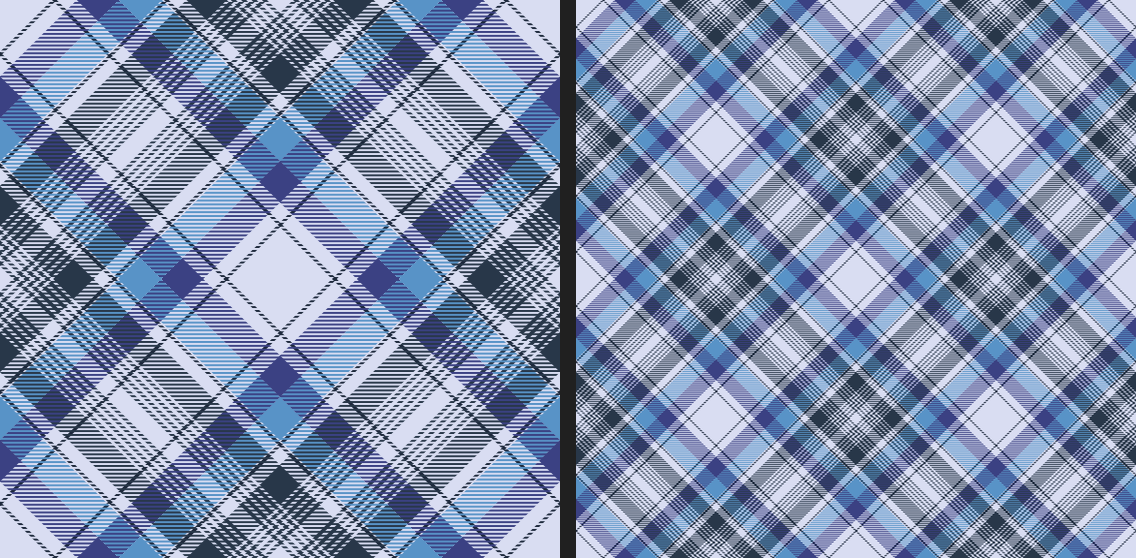
Left: one tile. Right: repeated 2 by 2.
Give the GLSL for this pattern, as a Shadertoy shader.

```glsl
// Diagonal tartan: one mirrored sett of colour bands runs along both diagonals.
// Fine horizontal rows show the two thread sets in turn, so equal bands cross
// as solid diamonds and unequal ones as hatching. One sett spans the canvas.

#define ROWS 144.0            // thread row pairs over the height
#define LINE_HALF 0.0042      // half width of the thin lines
#define FRINGE_START 0.412    // first of the narrow dark stripes
#define FRINGE_STEP 0.0185
#define FRINGE_WIDTH 0.0092
#define FRINGE_COUNT 4
#define PALE   vec3(0.850, 0.868, 0.950)
#define INDIGO vec3(0.230, 0.255, 0.515)
#define BLUE   vec3(0.345, 0.575, 0.780)
#define SLATE  vec3(0.155, 0.215, 0.285)
#define INK    vec3(0.110, 0.155, 0.230)

// Coverage of the interval from a to b, softened over the width w.
float band(float t, float a, float b, float w) {
    return clamp((t - a) / w + 0.5, 0.0, 1.0) - clamp((t - b) / w + 0.5, 0.0, 1.0);
}

float thinLine(float t, float centre, float w) {
    return band(t, centre - LINE_HALF, centre + LINE_HALF, w);
}

// Thread colour across one sett, mirrored about 0 and 0.5.
vec3 sett(float t, float w) {
    t = abs(fract(t + 0.5) - 0.5);
    vec3 col = PALE;
    col = mix(col, INDIGO, band(t, 0.137, 0.212, w));
    col = mix(col, BLUE, band(t, 0.212, 0.289, w));
    col = mix(col, SLATE, band(t, 0.333, 0.405, w));

    // Narrow stripes beside the pale pivot
    for (int i = 0; i < FRINGE_COUNT; i++) {
        float a = FRINGE_START + float(i) * FRINGE_STEP;
        col = mix(col, SLATE, band(t, a, a + FRINGE_WIDTH, w));
    }

    // Two thin overchecks
    col = mix(col, INK, thinLine(t, 0.097, w));
    return mix(col, INK, thinLine(t, 0.297, w));
}

// Integral of a unit square wave, used to filter the rows exactly.
float triangle(float x) {
    return abs(fract(x) - 0.5);
}

float rowShare(float y, float w) {
    return 0.5 + 0.5 * (triangle(y + 0.5 * w) - triangle(y - 0.5 * w)) / w;
}

void mainImage(out vec4 fragColor, in vec2 fragCoord) {
    vec2 p = fragCoord / iResolution.xy - 0.5;
    float pixel = 1.0 / min(iResolution.x, iResolution.y);

    // Thread sets along the two diagonals
    vec3 rising = sett(p.x - p.y, 1.4 * pixel);
    vec3 falling = sett(p.x + p.y, 1.4 * pixel);

    // Alternate them row by row
    float share = rowShare(p.y * ROWS, ROWS / iResolution.y);
    fragColor = vec4(mix(rising, falling, share), 1.0);
}
```
